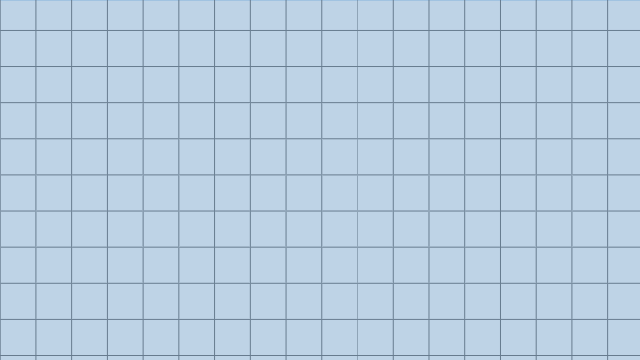
Write a Shadertoy shader that draws this pattern.

```glsl
// Thin slate grid on pale blue paper, with one fainter column line and a blue top edge.

// Lengths are fractions of the canvas height.
const vec2 CELL = vec2(0.09926, 0.10033);
const vec2 GRID_ORIGIN = vec2(0.0005, 0.0125);
const float LINE_WIDTH = 0.0026;
const float FAINT_WIDTH = 0.0014;
const float FAINT_COLUMN = 10.0;
const float EDGE_WIDTH = 0.0023;

const vec3 PAPER = vec3(0.745, 0.827, 0.902);
const vec3 INK = vec3(0.380, 0.460, 0.535);
const vec3 EDGE_BLUE = vec3(0.610, 0.750, 0.880);

// Share of a pixel covered by a line whose centre is at the signed distance.
float lineCoverage(float dist, float width, float pixel) {
    float upper = min(dist + 0.5 * pixel, 0.5 * width);
    float lower = max(dist - 0.5 * pixel, -0.5 * width);
    return clamp((upper - lower) / pixel, 0.0, 1.0);
}

void mainImage(out vec4 fragColor, in vec2 fragCoord) {
    float pixel = 1.0 / iResolution.y;
    vec2 pos = fragCoord * pixel;

    // Nearest grid line on each axis
    vec2 grid = (pos - GRID_ORIGIN) / CELL;
    vec2 index = floor(grid + 0.5);
    vec2 dist = (grid - index) * CELL;

    // One column line is finer than the rest
    float columnWidth = index.x == FAINT_COLUMN ? FAINT_WIDTH : LINE_WIDTH;
    float column = lineCoverage(dist.x, columnWidth, pixel);
    float row = lineCoverage(dist.y, LINE_WIDTH, pixel);

    // Blue strip along the top, then the ink
    float edge = lineCoverage(pos.y - 1.0 + 0.5 * EDGE_WIDTH, EDGE_WIDTH, pixel);
    vec3 color = mix(PAPER, EDGE_BLUE, edge);
    color = mix(color, INK, max(column, row));

    fragColor = vec4(color, 1.0);
}
```
